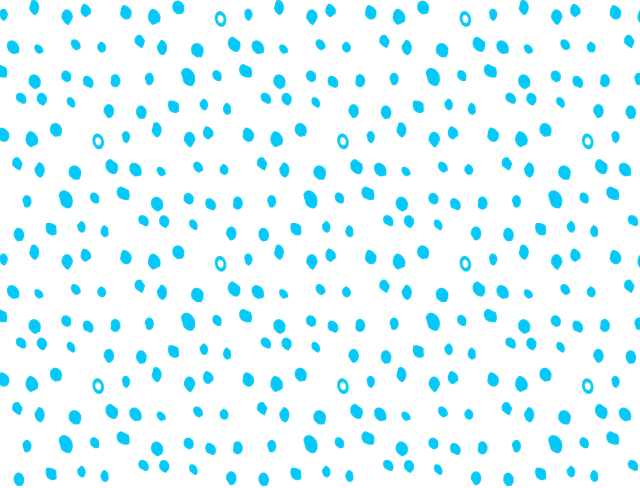
This pattern is drawn by a WebGL 1 fragment shader. Its source:

```glsl
precision highp float;
// Scattered cyan seed-like drops on white, in a half-drop repeat with an occasional hollow drop.
uniform vec2 u_resolution;

const float ROWS = 15.95; // grid rows over the canvas height

float hash(vec2 id, float seed) {
  return fract(sin(dot(id, vec2(127.1, 311.7)) + seed * 74.7) * 43758.5453);
}

// Blocks of 8 by 4 cells repeat, each band shifted by half a block
vec2 wrapCell(vec2 cell) {
  float band = floor(cell.y / 4.0);
  return vec2(mod(cell.x + 4.0 * band, 8.0), cell.y - 4.0 * band);
}

// Signed distance to a leaning ellipse with one pointed end and one flattened side
float dropDistance(vec2 p, vec2 id) {
  bool hollow = id == vec2(2.0, 3.0);
  float size = mix(0.18, 0.275, hash(id, 3.0));
  if (hash(id, 4.0) > 0.9) size = 0.315;
  if (hollow) size = 0.26;
  vec2 radii = size * vec2(mix(0.66, 0.8, hash(id, 5.0)), 1.0);

  float lean = mix(-0.08, 0.75, hash(id, 6.0));
  float c = cos(lean), s = sin(lean);
  vec2 q = vec2(c * p.x + s * p.y, c * p.y - s * p.x) / radii;
  if (hash(id, 7.0) > 0.45) q = -q;

  float round0 = length(q);
  float shape = round0;
  if (!hollow) {
    float point = 0.75 * hash(id, 8.0);
    if (q.y > 0.0) shape = mix(round0, abs(q.x) + q.y, point);
    float facet = 6.2832 * hash(id, 9.0);
    shape = max(shape, 1.2 * dot(q, vec2(cos(facet), sin(facet))));
  } else {
    shape = max(shape, 1.5 - round0);
  }
  return (shape - 1.0) * round0 / max(length(q / radii), 0.001);
}

void main() {
  vec2 p = gl_FragCoord.xy / u_resolution.y * ROWS;

  // Nearest drop among the neighbouring cells of a staggered grid
  float nearest = 1.0;
  for (int j = -1; j <= 1; j++) {
    float row = floor(p.y) + float(j);
    float stagger = 0.5 * mod(row, 2.0);
    for (int i = -1; i <= 1; i++) {
      vec2 cell = vec2(floor(p.x - stagger) + float(i), row);
      vec2 id = wrapCell(cell);
      vec2 jitter = 0.48 * (vec2(hash(id, 1.0), hash(id, 2.0)) - 0.5);
      vec2 center = cell + vec2(0.5 + stagger, 0.5) + jitter;
      nearest = min(nearest, dropDistance(p - center, id));
    }
  }

  // Slightly duller rim around a bright core, with a soft edge
  float depth = -nearest / ROWS;
  float soft = max(0.0015, 0.65 / u_resolution.y);
  vec3 rim = vec3(0.06, 0.80, 0.95);
  vec3 core = vec3(0.015, 0.782, 0.985);
  vec3 paint = mix(rim, core, smoothstep(0.002, 0.0045, depth));
  float cover = smoothstep(-soft, soft, depth);
  gl_FragColor = vec4(mix(vec3(1.0), paint, cover), 1.0);
}
```
